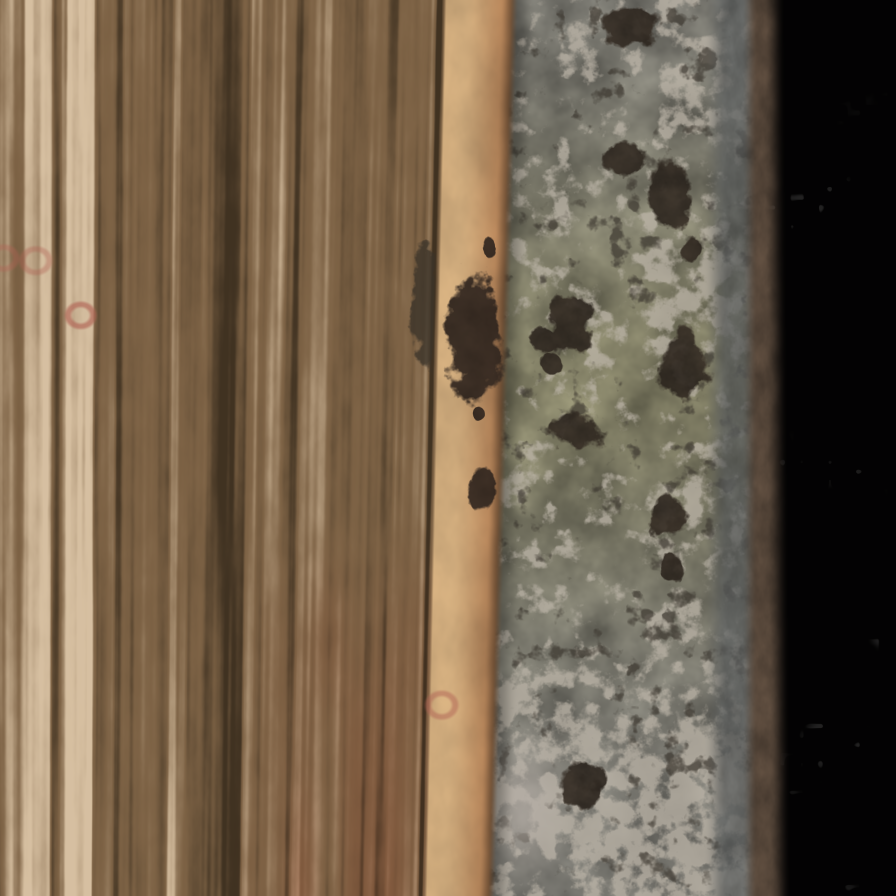
A Shadertoy shader for this texture:

```glsl
// Worn page edges beside a mottled, pitted board against a black backdrop.

const float PAGE_END = 0.497;
const float STRIP_END = 0.574;

// Page bands: centre, half width, tone change
const vec3 BANDS[16] = vec3[16](
    vec3(.008, .007, .14), vec3(.043, .015, .32), vec3(.064, .004, -.22), vec3(.091, .015, .42),
    vec3(.110, .003, -.20), vec3(.135, .003, -.32), vec3(.199, .004, .32), vec3(.225, .010, -.10),
    vec3(.258, .022, -.27), vec3(.287, .006, .20), vec3(.315, .008, .13), vec3(.335, .003, -.25),
    vec3(.365, .012, .10), vec3(.410, .010, .08), vec3(.440, .005, -.12), vec3(.475, .004, .12));

// Pits in the board: centre, radii
const vec4 PITS[12] = vec4[12](
    vec4(.703, .971, .030, .022), vec4(.696, .824, .021, .018), vec4(.746, .782, .021, .040),
    vec4(.771, .720, .012, .014), vec4(.636, .638, .025, .032), vec4(.606, .622, .017, .014),
    vec4(.615, .594, .012, .011), vec4(.763, .594, .027, .034), vec4(.642, .518, .030, .021),
    vec4(.745, .424, .020, .021), vec4(.751, .365, .013, .014), vec4(.648, .125, .027, .023));

// Stains on the pale strip: centre, radii
const vec4 STAINS[4] = vec4[4](
    vec4(.529, .629, .030, .073), vec4(.539, .453, .014, .024),
    vec4(.535, .538, .007, .008), vec4(.546, .723, .007, .011));

// Rosy rings: centre, radius, strength
const vec4 RINGS[4] = vec4[4](
    vec4(.090, .648, .014, .65), vec4(.040, .709, .015, .40),
    vec4(.004, .712, .014, .40), vec4(.493, .213, .015, .50));

float hash(vec2 p) {
    p = fract(p * vec2(.1031, .1130));
    p += dot(p, p.yx + 33.33);
    return fract((p.x + p.y) * p.x * 17.0);
}

float noise(vec2 p) {
    vec2 i = floor(p), f = fract(p);
    f = f * f * (3.0 - 2.0 * f);
    return mix(mix(hash(i), hash(i + vec2(1, 0)), f.x),
               mix(hash(i + vec2(0, 1)), hash(i + vec2(1, 1)), f.x), f.y);
}

float fbm(vec2 p) {
    float sum = 0.0, gain = 0.533;
    for (int i = 0; i < 4; i++) {
        sum += gain * noise(p);
        p = mat2(1.6, 1.2, -1.2, 1.6) * p + 17.3;
        gain *= 0.5;
    }
    return sum;
}

float band(float x, float centre, float halfWidth) {
    return 1.0 - smoothstep(halfWidth - .002, halfWidth + .003, abs(x - centre));
}

float raggedSpot(vec2 p, vec4 spot) {
    float d = length((p - spot.xy) / spot.zw) + 1.1 * (fbm(p * 55.0) - .5);
    return 1.0 - smoothstep(.88, 1.12, d);
}

vec3 pages(vec2 p, float u) {
    float tone = mix(.60, .46, smoothstep(.10, .14, u));
    for (int i = 0; i < 16; i++) tone += BANDS[i].z * band(u, BANDS[i].x, BANDS[i].y);
    // Fine leaves, slightly broken along their length
    tone += .34 * (noise(vec2(u * 95.0, p.y * 1.5)) - .5);
    tone += .26 * (noise(vec2(u * 230.0, p.y * 4.0 + 9.0)) - .5);
    tone += .14 * (fbm(p * vec2(70, 28)) - .5);
    tone -= .45 * band(u, .491, .002);
    tone += .25 * band(u, .484, .002);
    vec3 brown = vec3(.49, .385, .27);
    vec3 col = mix(vec3(.25, .195, .13), brown, smoothstep(0.0, .5, tone));
    col = mix(col, vec3(.84, .75, .63), smoothstep(.46, 1.05, tone));
    float blush = smoothstep(.25, .40, u) * (1.0 - smoothstep(.1, .45, p.y));
    return mix(col, col * vec3(1.04, .88, .86), blush * noise(p * vec2(30, 6)));
}

vec3 paleStrip(vec2 p, float u) {
    float across = (u - PAGE_END) / (STRIP_END - PAGE_END);
    vec3 col = mix(vec3(.80, .66, .48), vec3(.67, .48, .32), smoothstep(.25, 1.0, across));
    col *= .88 + .24 * fbm(p * vec2(28, 18));
    return col * mix(1.0, .62, smoothstep(.80, 1.0, across));
}

vec3 board(vec2 p, float u) {
    float green = exp(-pow((p.y - .57) / .25, 2.0));
    vec3 col = mix(vec3(.46, .455, .43), vec3(.50, .49, .39), green);
    col *= .66 + .68 * fbm(p * 24.0);
    // Pale flakes and dark grit
    float cover = fbm(p * 9.0 + 4.0) + .16 * (1.0 - smoothstep(.05, .35, p.y));
    float flakes = smoothstep(.47, .72, fbm(p * 62.0) + .5 * (cover - .5));
    col = mix(col, vec3(.74, .71, .66), .75 * flakes);
    float grit = smoothstep(.62, .78, fbm(p * 48.0 + 31.0));
    col = mix(col, vec3(.23, .21, .18), .7 * grit);
    float glow = exp(-dot((p - vec2(.585, .10)) / vec2(.035, .06), (p - vec2(.585, .10)) / vec2(.035, .06)));
    col = mix(col, vec3(.72, .69, .66), .7 * glow);
    // Bevel: blue-grey groove, then a rust-brown rim
    float texture1 = .75 + .5 * fbm(p * vec2(60, 35));
    col = mix(col, vec3(.34, .35, .35) * texture1, .75 * smoothstep(.785, .812, p.x));
    col = mix(col, vec3(.33, .27, .22) * texture1, smoothstep(.828, .845, p.x));
    return col * mix(.72, 1.0, smoothstep(STRIP_END, STRIP_END + .025, u));
}

void mainImage(out vec4 fragColor, in vec2 fragCoord) {
    vec2 p = fragCoord / iResolution.xy;
    float u = p.x * (1.0 + .046 * (1.0 - p.y)); // leaves lean slightly
    vec3 col = mix(pages(p, u), paleStrip(p, u), smoothstep(PAGE_END - .002, PAGE_END + .002, u));
    for (int i = 0; i < 4; i++) {
        float ring = band(length((p - RINGS[i].xy) * vec2(1, 1.15)), RINGS[i].z, .003);
        col = mix(col, vec3(.69, .39, .33), ring * RINGS[i].w);
    }
    float shade = raggedSpot(p, vec4(.477, .655, .016, .060)) * (1.0 - smoothstep(.490, .494, u));
    col = mix(col, vec3(.23, .20, .16), .8 * shade);
    float stain = 0.0, pit = 0.0;
    for (int i = 0; i < 4; i++) stain = max(stain, raggedSpot(p, STAINS[i]));
    col = mix(col, vec3(.20, .155, .125) * (.8 + .4 * fbm(p * 40.0)), .95 * stain);
    vec3 stone = board(p, u);
    for (int i = 0; i < 12; i++) pit = max(pit, raggedSpot(p, PITS[i]));
    stone = mix(stone, vec3(.19, .16, .13) * (.75 + .5 * fbm(p * 60.0)), .92 * pit);
    col = mix(col, stone, smoothstep(STRIP_END - .005, STRIP_END + .005, u));
    // Backdrop with faint dust
    float rim = .868 + .007 * (1.0 - p.y);
    float dust = smoothstep(.84, .95, noise(p * 95.0)) * smoothstep(.65, .8, noise(p * 17.0));
    vec3 backdrop = vec3(.012, .009, .010) + .12 * dust;
    col = mix(col, backdrop, smoothstep(rim - .016, rim + .008, p.x));
    fragColor = vec4(col, 1.0);
}
```
